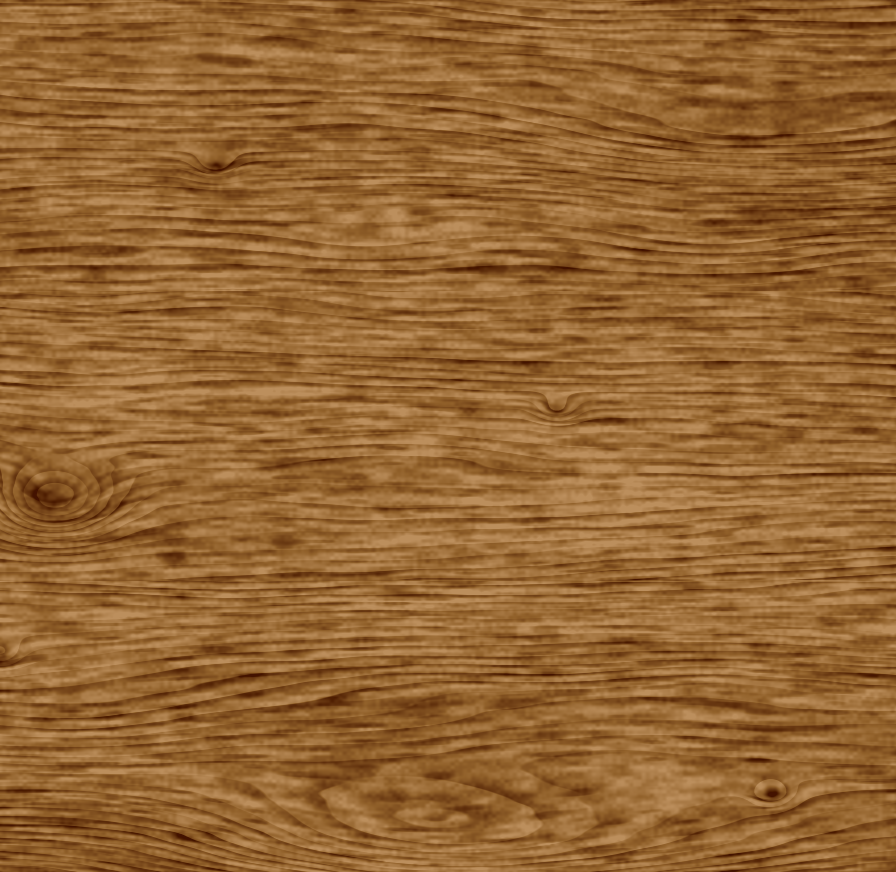
A Shadertoy shader for this texture:

```glsl
#define PLANKS 3.0
#define RINGS 74.0
#define RING_DEPTH 0.58
#define FIBRE_DEPTH 0.72
#define PORE_DEPTH 0.40
#define BASE_TONE 0.82
#define DARK_WOOD vec3(0.43, 0.24, 0.08)
#define MID_WOOD vec3(0.57, 0.38, 0.165)
#define LIGHT_WOOD vec3(0.70, 0.52, 0.32)

float hash(vec2 p) {
    vec3 q = fract(p.xyx * 0.1031);
    q += dot(q, q.yzx + 33.33);
    return fract((q.x + q.y) * q.z);
}

float noise(vec2 p) {
    vec2 i = floor(p), f = fract(p);
    f = f * f * (3.0 - 2.0 * f);
    float low = mix(hash(i), hash(i + vec2(1, 0)), f.x);
    float high = mix(hash(i + vec2(0, 1)), hash(i + vec2(1, 1)), f.x);
    return mix(low, high, f.y);
}

float fbm(vec2 p) {
    float sum = 0.0, gain = 0.55;
    for (int i = 0; i < 3; i++) {
        sum += gain * noise(p);
        p = p * 2.03 + 17.3;
        gain *= 0.5;
    }
    return sum;
}

// Smooth bump that bends the grain around a centre
float swell(vec2 p, vec2 centre, vec2 size) {
    vec2 d = (p - centre) / size;
    return exp(-dot(d, d));
}

// Knot 0 is the large one, the rest are small and scattered
vec3 knot(int i) {
    if (i == 0) return vec3(0.06, 0.425, 0.046);
    float k = float(i - 1);
    return vec3(1.03 * fract(0.86 + 0.38 * k), fract(0.09 + 0.72 * k), 0.016);
}

void mainImage(out vec4 fragColor, in vec2 fragCoord) {
    vec2 uv = fragCoord / iResolution.xy;
    vec2 p = fragCoord / iResolution.y;
    float plank = floor(p.y * PLANKS);
    vec2 q = p + vec2(7.3, 3.1) * plank;

    // Growth field: wavy layers, long arches, closed rings at knots
    float field = p.y + 0.12 * fbm(q * vec2(1.3, 5.0));
    field += 0.010 * noise(q * vec2(5.0, 24.0));
    field += 0.003 * noise(q * vec2(14.0, 110.0));
    field += 0.11 * swell(p, vec2(0.50, 0.04), vec2(0.32, 0.075));
    field += 0.06 * swell(p, vec2(0.90, 0.84), vec2(0.30, 0.05));
    float core = 0.0;
    for (int i = 0; i < 5; i++) {
        vec3 k = knot(i);
        vec2 size = k.z * vec2(1.5, 1.0);
        field += 1.9 * k.z * swell(p, k.xy, size);
        core += 0.25 * swell(p, k.xy, size * 0.9);
        core += swell(p, k.xy, size * 0.36) * (0.5 + noise(p * vec2(70.0, 110.0)));
    }

    // Ring lines: slow darkening, then a sharp edge
    float rings = field * RINGS;
    float width = fwidth(rings);
    float phase = fract(rings);
    float edge = clamp(width, 0.08, 0.4);
    float line = smoothstep(0.35, 0.9, phase) * (1.0 - smoothstep(1.0 - edge, 1.0, phase));
    line *= 0.45 + 0.75 * hash(vec2(floor(rings), plank));
    line *= 0.45 + 0.95 * noise(q * vec2(9.0, 45.0));
    line *= 1.0 - smoothstep(0.4, 0.9, width);

    // Fibres and short pores follow the bent grain
    vec2 g = vec2(q.x, q.y + 0.4 * (field - p.y));
    float fibre = noise(g * vec2(38.0, 240.0)) - 0.5;
    float streak = noise(g * vec2(7.0, 120.0)) - 0.5;
    float speck = noise(p * vec2(210.0, 250.0)) - 0.5;
    float pores = smoothstep(0.6, 0.88, noise(g * vec2(24.0, 185.0) + 40.0));

    // Broad shading, seams and darker borders
    float tone = BASE_TONE + 0.45 * (fbm(q * vec2(2.0, 6.0)) - 0.48);
    tone += FIBRE_DEPTH * (fibre + 0.6 * streak) + 0.3 * speck;
    tone -= RING_DEPTH * line + PORE_DEPTH * pores;
    float seam = abs(p.y - round(p.y * PLANKS) / PLANKS);
    tone -= 0.22 * (1.0 - smoothstep(0.0, 0.003, seam)) * noise(p * vec2(9.0, 2.0));
    tone -= 0.42 * dot(uv - 0.5, uv - 0.5);
    tone -= 0.85 * core;
    tone = clamp(tone, -0.6, 1.15);

    vec3 wood = tone < 0.5 ? mix(DARK_WOOD, MID_WOOD, tone * 2.0)
                           : mix(MID_WOOD, LIGHT_WOOD, tone * 2.0 - 1.0);
    fragColor = vec4(max(wood, 0.0), 1.0);
}
```
